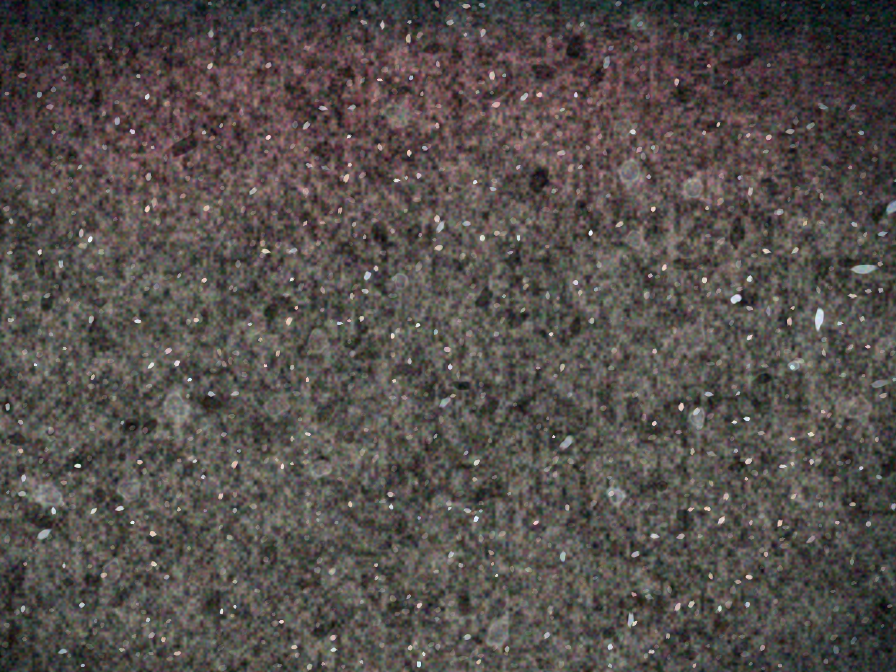
Give the GLSL for this texture, as a Shadertoy shader.

```glsl
// Dim, grainy seabed of dark sand with bright specks, pebbles and shell bits

float hash(vec2 p) {
    return fract(sin(dot(p, vec2(127.1, 311.7))) * 43758.5453);
}

float noise(vec2 p) {
    vec2 i = floor(p), f = fract(p);
    f = f * f * (3.0 - 2.0 * f);
    return mix(mix(hash(i), hash(i + vec2(1, 0)), f.x),
               mix(hash(i + vec2(0, 1)), hash(i + vec2(1, 1)), f.x), f.y);
}

// Scattered ovals: x = coverage, y = random tone, z = distance in radii
vec3 scatter(vec2 p, float cells, float radius, float stretch, float density, float seed) {
    vec2 g = p * cells;
    vec3 nearest = vec3(0.0);
    for (int y = -1; y <= 1; y++)
    for (int x = -1; x <= 1; x++) {
        vec2 id = floor(g) + vec2(x, y);
        vec2 key = id + seed;
        if (hash(key) > density) continue;
        vec2 d = g - id - 0.2 - 0.6 * vec2(hash(key + 3.7), hash(key + 8.3));
        float angle = mix(-0.3, 1.8, hash(key + 13.1));
        float c = cos(angle), s = sin(angle);
        d = vec2(c * d.x + s * d.y, c * d.y - s * d.x);
        d.x /= mix(1.0, stretch, hash(key + 17.9));
        float r = radius * mix(0.55, 1.0, hash(key + 23.3));
        float dist = length(d) / r + 0.5 * (noise(d / r * 1.6 + key) - 0.5);
        float cover = 1.0 - smoothstep(0.65, 1.2, dist);
        if (cover > nearest.x) nearest = vec3(cover, hash(key + 31.7), dist);
    }
    return nearest;
}

void mainImage(out vec4 fragColor, in vec2 fragCoord) {
    vec2 uv = fragCoord / iResolution.xy;
    vec2 p = fragCoord / iResolution.y;

    // Olive grey sand, reddish towards the top, teal at the far edge
    float far = smoothstep(0.55, 0.88, uv.y + 0.1 * (noise(p * 4.0) - 0.5));
    float edge = smoothstep(0.91, 1.02, uv.y + 0.04 * (noise(p * 9.0) - 0.5));
    vec3 color = mix(vec3(0.335, 0.325, 0.305), vec3(0.385, 0.295, 0.3), far);
    color = mix(color, vec3(0.2, 0.25, 0.26), edge);

    // Mottling and sand grains
    float grain = 0.3 * (noise(p * 22.0) - 0.5)
                + 0.65 * (noise(p * vec2(105, 85) + 40.0) - 0.5)
                + 0.65 * (noise(p * vec2(200, 160) + 90.0) - 0.5);
    color *= 1.0 + grain;

    // Dark hollows
    vec3 hollow = scatter(p, 24.0, 0.3, 2.2, 0.22, 11.0);
    color *= 1.0 - hollow.x * mix(0.15, 0.5, hollow.y);

    // Pale small grains
    vec3 pale = scatter(p, 62.0, 0.3, 1.7, 0.3, 57.0);
    color += pale.x * mix(0.03, 0.2, pale.y * pale.y) * vec3(1.05, 0.98, 0.92);

    // Pebbles and shells, some with a lighter rim
    vec3 pebble = scatter(p, 9.0, 0.17, 1.4, 0.22, 103.0);
    float rim = smoothstep(0.5, 0.85, pebble.z);
    vec3 stone = mix(vec3(0.39, 0.33, 0.29), vec3(0.59, 0.6, 0.6), pebble.y);
    stone *= 0.85 + 0.25 * rim + 0.35 * (noise(p * 75.0) - 0.5) + 0.3 * grain;
    color = mix(color, stone, pebble.x * 0.8);

    // Bright specks, warm or cool white
    vec3 speck = scatter(p, 47.0, 0.2, 1.8, 0.16, 211.0);
    vec3 glint = mix(vec3(0.95, 0.8, 0.74), vec3(0.84, 0.9, 0.95), fract(speck.y * 7.0));
    color = mix(color, glint, speck.x * mix(0.25, 1.0, speck.y));

    // Few larger white slivers
    vec3 sliver = scatter(p, 8.0, 0.06, 2.8, 0.17, 307.0);
    color = mix(color, vec3(0.82, 0.87, 0.92), sliver.x * mix(0.4, 1.0, sliver.y));

    // Light falling off into bluish dark corners
    float shade = smoothstep(0.42, 0.78, length(uv - vec2(0.46, 0.44)));
    color *= mix(vec3(1.03), vec3(0.3, 0.38, 0.42), shade);

    // Coloured sensor noise
    vec3 sensor = vec3(noise(p * 260.0), noise(p * 260.0 + 331.0), noise(p * 260.0 + 677.0));
    color += (sensor - 0.5) * vec3(0.17 + 0.06 * far, 0.13, 0.15);

    fragColor = vec4(clamp(color, 0.0, 1.0), 1.0);
}
```
